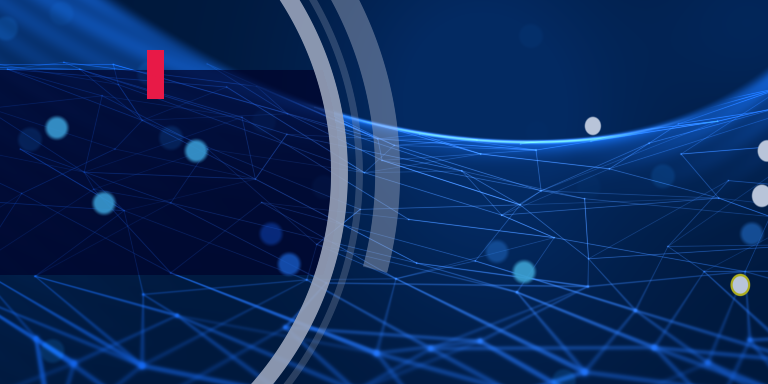
Write a Shadertoy shader that draws this background.

```glsl
#define COLUMNS 14
#define ROWS 8
#define LINKS 3
#define COLUMN_STEP 0.18
#define LINE_GAIN 0.48
#define RING_CENTER vec2(0.034, 0.549)
#define PANEL_BOTTOM 0.284
#define PANEL_TOP 0.818
#define DOT_RADIUS 0.03

const vec3 NAVY = vec3(0.0, 0.095, 0.235);
const vec3 BLUE = vec3(0.015, 0.18, 0.42);
const vec3 BEAM = vec3(0.07, 0.28, 0.58);
const vec3 CYAN = vec3(0.22, 0.60, 0.82);
const vec3 SILVER = vec3(0.61, 0.65, 0.74);
const vec3 RED = vec3(0.91, 0.10, 0.28);

float hash(vec2 p) {
    return fract(sin(dot(p, vec2(127.1, 311.7))) * 43758.55);
}

// Upper rim of the mesh: a sagging curve, steeper at the right
float rimHeight(float x) {
    float d = x - 1.38;
    float d2 = d * d;
    return 0.63 + (d < 0.0 ? 0.29 * d2 : 0.3 * d2 + 0.4 * d2 * d2);
}

float segmentDistance(vec2 p, vec2 a, vec2 b) {
    vec2 ab = b - a;
    float t = clamp(dot(p - a, ab) / dot(ab, ab), 0.0, 1.0);
    return length(p - a - ab * t);
}

// Soft step that is one inside a band
float band(float value, float low, float high, float soft) {
    return smoothstep(low - soft, low + soft, value)
         * (1.0 - smoothstep(high - soft, high + soft, value));
}

// Jittered grid node; rows crowd together towards the rim
vec2 meshNode(vec2 cell) {
    float x = (cell.x - 1.0 + 1.1 * (hash(cell) - 0.5)) * COLUMN_STEP;
    float row = max(cell.y + 0.8 * (hash(cell + 37.0) - 0.5), 0.0);
    float depth = pow(row / float(ROWS - 1), 1.6);
    return vec2(x, mix(min(rimHeight(x), 0.84), -0.08, depth));
}

// Light of the linked nodes; lines blur towards the bottom
float meshLight(vec2 p, float px) {
    float blur = smoothstep(0.34, 0.0, p.y);
    float width = max(mix(0.0014, 0.0075, blur), 0.55 * px);
    float light = 0.0;
    for (int i = 0; i < COLUMNS; i++)
    for (int j = 0; j < ROWS; j++) {
        vec2 cell = vec2(i, j);
        vec2 a = meshNode(cell);
        float nodeSize = width * 1.7;
        vec2 toNode = p - a;
        light += 0.8 * exp(-dot(toNode, toNode) / (nodeSize * nodeSize));
        for (int k = 0; k < LINKS; k++) {
            float pick = hash(cell + float(k) * 17.3 + 5.0);
            vec2 link = k < 2 ? vec2(floor(pick * 5.0) - 2.0, 1.0)
                              : vec2(2.0 + floor(pick * 2.0), step(0.5, fract(pick * 9.0)));
            float d = segmentDistance(p, a, meshNode(cell + link)) / width;
            light += (0.35 + 0.65 * pick) * exp(-d * d);
        }
    }
    return light;
}

void mainImage(out vec4 fragColor, in vec2 fragCoord) {
    float px = 1.0 / iResolution.y;
    vec2 p = fragCoord * px;
    float below = rimHeight(p.x) - p.y;

    // Dark ground with broad blue clouds
    float cloud = exp(-dot(p - vec2(1.25, 0.82), p - vec2(1.25, 0.82)) * 5.0)
                + 0.7 * exp(-dot(p - vec2(1.98, 0.95), p - vec2(1.98, 0.95)) * 14.0)
                + 0.5 * exp(-dot(p - vec2(1.3, 0.4), p - vec2(1.3, 0.4)) * 5.0);
    vec3 color = mix(NAVY, BLUE, min(cloud, 1.0) * 0.8);

    // Blurred beam, wide at both ends and sharp in the middle
    float spread = 0.016 + 0.20 * pow(max(0.95 - p.x, 0.0), 1.3)
                 + 0.12 * pow(max(p.x - 1.5, 0.0), 1.2);
    float rise = smoothstep(-0.35 * spread - 0.004, 0.2 * spread, below);
    float streak = 0.85 + 0.15 * sin(below * 75.0 + p.x * 9.0);
    float beam = rise * exp(-max(below, 0.0) / (1.8 * spread)) * streak;
    color += BEAM * beam;

    // Navy panel bounded by the first ring
    float radius = length(p - RING_CENTER);
    float panel = band(p.y, PANEL_BOTTOM, PANEL_TOP, 0.5 * px) * (1.0 - step(0.85, radius));
    color = mix(color, vec3(0.0, 0.012, 0.17), 0.72 * panel);

    // Network below the rim, whitest near its focus
    vec2 fromFocus = (p - vec2(1.35, 0.52)) * vec2(1.4, 2.6);
    float focus = exp(-dot(fromFocus, fromFocus));
    vec3 lineColor = mix(vec3(0.07, 0.31, 0.72), vec3(0.38, 0.58, 0.88), focus);
    float light = 1.0 - exp(-LINE_GAIN * meshLight(p, px));
    color += lineColor * light * smoothstep(-0.01, 0.02, below) * (1.0 - 0.35 * panel);
    float rimLine = exp(-pow(below / max(0.004, 0.8 * px), 2.0));
    color += vec3(0.4, 0.55, 0.75) * rimLine * band(p.x, 0.95, 1.65, 0.2);

    // Faint scattered bokeh
    for (int i = 0; i < 14; i++) {
        float id = float(i);
        vec2 center = vec2(2.0 * hash(vec2(id, 3.0)), hash(vec2(id, 8.0)));
        float d = length(p - center);
        color += vec3(0.02, 0.09, 0.14) * (1.0 - smoothstep(0.024, 0.037, d)) * hash(vec2(id, 5.0));
    }

    // Blue dots: center, brightness, opacity
    vec4 dots[8] = vec4[8](
        vec4(0.148, 0.667, 1.0, 0.9), vec4(0.511, 0.607, 1.0, 0.9),
        vec4(0.271, 0.471, 1.0, 0.9), vec4(0.753, 0.312, 0.3, 0.8),
        vec4(0.706, 0.391, 0.1, 0.5), vec4(1.365, 0.292, 1.1, 0.9),
        vec4(1.958, 0.391, 0.5, 0.6), vec4(1.294, 0.345, 0.5, 0.5));
    for (int i = 0; i < 8; i++) {
        float disc = 1.0 - smoothstep(0.7, 1.2, length(p - dots[i].xy) / DOT_RADIUS);
        color = mix(color, mix(vec3(0.04, 0.25, 0.75), CYAN, dots[i].z), disc * dots[i].w);
    }

    // Pale dots: center, radius, yellow outline
    vec4 pale[4] = vec4[4](
        vec4(1.544, 0.672, 0.022, 0.0), vec4(1.998, 0.607, 0.026, 0.0),
        vec4(1.984, 0.490, 0.027, 0.0), vec4(1.928, 0.258, 0.024, 1.0));
    for (int i = 0; i < 4; i++) {
        float d = length((p - pale[i].xy) * vec2(1.05, 0.93)) - pale[i].z;
        float outline = 1.0 - smoothstep(0.001, 0.001 + 1.5 * px, abs(d));
        color = mix(color, vec3(0.72, 0.77, 0.85), 1.0 - smoothstep(-px, px, d));
        color = mix(color, vec3(0.68, 0.68, 0.12), outline * pale[i].w);
    }

    // Concentric rings; the outermost stops at a radial end
    vec2 arm = p - RING_CENTER;
    float ringEnd = smoothstep(-px, px, atan(arm.y, arm.x) + 0.26);
    color = mix(color, SILVER, 0.88 * band(radius, 0.828, 0.872, 0.6 * px));
    color = mix(color, SILVER, 0.27 * band(radius, 0.893, 0.911, 0.6 * px));
    color = mix(color, SILVER, 0.46 * band(radius, 0.943, 1.008, 0.6 * px) * ringEnd);

    // Red marker
    float marker = band(p.x, 0.383, 0.427, 0.5 * px) * band(p.y, 0.742, 0.870, 0.5 * px);
    color = mix(color, RED, marker);

    fragColor = vec4(clamp(color, 0.0, 1.0), 1.0);
}
```
